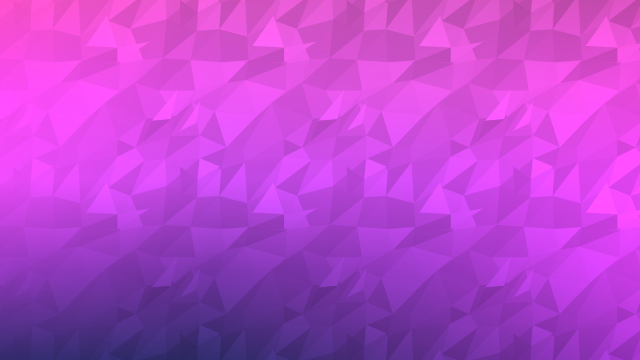
Write a Shadertoy shader that draws this background.

```glsl
// Low-poly wallpaper: a seamless tile of faceted triangles over a magenta to indigo wash.
// A jittered, wrapped grid is split into triangles with hashed shades; a few bolder
// facets are laid over each tile, and four vertical colour ramps are blended across.

const float TILE = 0.463;        // tile size, in canvas heights
const float CELLS = 6.0;         // grid cells along a tile side
const float JITTER = 0.72;       // vertex scatter, in cells
const float CONTRAST = 0.095;    // strength of the facet shading
const float CALM_EDGE = 0.30;    // width of the softer left side
const float CALM_LEVEL = 0.35;   // facet strength at the left edge

// Colour ramps, listed from bottom to top
const vec3 RAMP_LEFT[5] = vec3[5](vec3(.20, .17, .43), vec3(.57, .22, .74),
    vec3(.95, .30, 1.0), vec3(1.0, .29, .97), vec3(1.0, .32, .80));
const vec3 RAMP_INNER_LEFT[5] = vec3[5](vec3(.18, .17, .41), vec3(.45, .20, .64),
    vec3(.79, .30, .94), vec3(.88, .32, .90), vec3(.87, .34, .79));
const vec3 RAMP_INNER_RIGHT[5] = vec3[5](vec3(.36, .18, .55), vec3(.58, .22, .75),
    vec3(.80, .29, .93), vec3(.86, .33, .86), vec3(.81, .33, .75));
const vec3 RAMP_RIGHT[5] = vec3[5](vec3(.61, .20, .77), vec3(.84, .25, .95),
    vec3(.94, .28, 1.0), vec3(.95, .30, .90), vec3(.80, .30, .70));

float hash(vec2 p) {
    vec3 q = fract(p.xyx * vec3(.1031, .1030, .0973));
    q += dot(q, q.yzx + 33.33);
    return fract((q.x + q.y) * q.z);
}

vec3 ramp(vec3 stops[5], float y) {
    float s = clamp(y, 0.0, 0.9999) * 4.0;
    int i = int(s);
    return mix(stops[i], stops[i + 1], fract(s));
}

vec3 wash(vec2 uv) {
    float s = uv.x * 3.0;
    vec3 col = mix(ramp(RAMP_LEFT, uv.y), ramp(RAMP_INNER_LEFT, uv.y), clamp(s, 0.0, 1.0));
    col = mix(col, ramp(RAMP_INNER_RIGHT, uv.y), clamp(s - 1.0, 0.0, 1.0));
    return mix(col, ramp(RAMP_RIGHT, uv.y), clamp(s - 2.0, 0.0, 1.0));
}

float cross2(vec2 a, vec2 b) {
    return a.x * b.y - a.y * b.x;
}

float edgeDistance(vec2 p, vec2 a, vec2 b) {
    return cross2(normalize(b - a), p - a);
}

// Smooth coverage of a triangle of either winding
float triangle(vec2 p, vec2 a, vec2 b, vec2 c, float pixel) {
    float winding = cross2(b - a, c - a) < 0.0 ? -1.0 : 1.0;
    float d = min(winding * edgeDistance(p, a, b),
              min(winding * edgeDistance(p, b, c), winding * edgeDistance(p, c, a)));
    return clamp(d / pixel + 0.5, 0.0, 1.0);
}

vec2 vertex(vec2 id) {
    vec2 w = mod(id, CELLS);
    return id + JITTER * (vec2(hash(w + 3.7), hash(w + 19.3)) - 0.5);
}

// Average shade of the grid triangles covering a point
float gridShade(vec2 p, float pixel) {
    vec2 base = floor(p);
    vec2 sum = vec2(0.0, 1e-4);
    for (int j = -1; j <= 1; j++)
    for (int i = -1; i <= 1; i++) {
        vec2 id = base + vec2(i, j);
        vec2 a = vertex(id), b = vertex(id + vec2(1, 0));
        vec2 c = vertex(id + vec2(1, 1)), d = vertex(id + vec2(0, 1));
        vec2 w = mod(id, CELLS);
        float lower = triangle(p, a, b, c, pixel);
        float upper = triangle(p, a, c, d, pixel);
        sum += lower * vec2(hash(w + 41.1) * 2.0 - 1.0, 1.0);
        sum += upper * vec2(hash(w + 67.9) * 2.0 - 1.0, 1.0);
    }
    return sum.x / sum.y;
}

// Lays a bolder facet, wrapped around the tile, over the current shade
void accent(inout float shade, vec2 t, vec2 a, vec2 b, vec2 c, float tone, float pixel) {
    vec2 center = (a + b + c) / 3.0;
    vec2 p = t - center;
    p -= round(p);
    shade = mix(shade, tone, triangle(p, a - center, b - center, c - center, pixel));
}

void mainImage(out vec4 fragColor, in vec2 fragCoord) {
    vec2 uv = fragCoord / iResolution.xy;
    vec2 t = vec2(fragCoord.x / iResolution.y, uv.y - 1.0) / TILE;
    float pixel = 1.0 / (iResolution.y * TILE);

    float shade = gridShade(t * CELLS, pixel * CELLS);

    // Peak and the shelf beneath it
    accent(shade, t, vec2(.515, .725), vec2(.640, .905), vec2(.705, .715), 1.7, pixel);
    accent(shade, t, vec2(.475, .625), vec2(.705, .715), vec2(.705, .625), -1.0, pixel);
    accent(shade, t, vec2(.705, .715), vec2(.900, .750), vec2(.705, .625), 1.2, pixel);
    // Slim blades and the fold under one of them
    accent(shade, t, vec2(.910, .275), vec2(1.065, .460), vec2(1.025, .285), 1.3, pixel);
    accent(shade, t, vec2(.860, .150), vec2(.910, .275), vec2(1.025, .285), -1.4, pixel);
    accent(shade, t, vec2(.080, .215), vec2(.200, .390), vec2(.175, .260), 1.3, pixel);
    // Small chip and its shadow
    accent(shade, t, vec2(.185, -.075), vec2(.200, .050), vec2(.320, .0), 1.2, pixel);
    accent(shade, t, vec2(.080, .0), vec2(.085, -.175), vec2(.185, -.075), -1.1, pixel);

    float strength = CONTRAST * mix(CALM_LEVEL, 1.0, smoothstep(0.0, CALM_EDGE, uv.x));
    fragColor = vec4(clamp(wash(uv) * (1.0 + strength * shade), 0.0, 1.0), 1.0);
}
```
